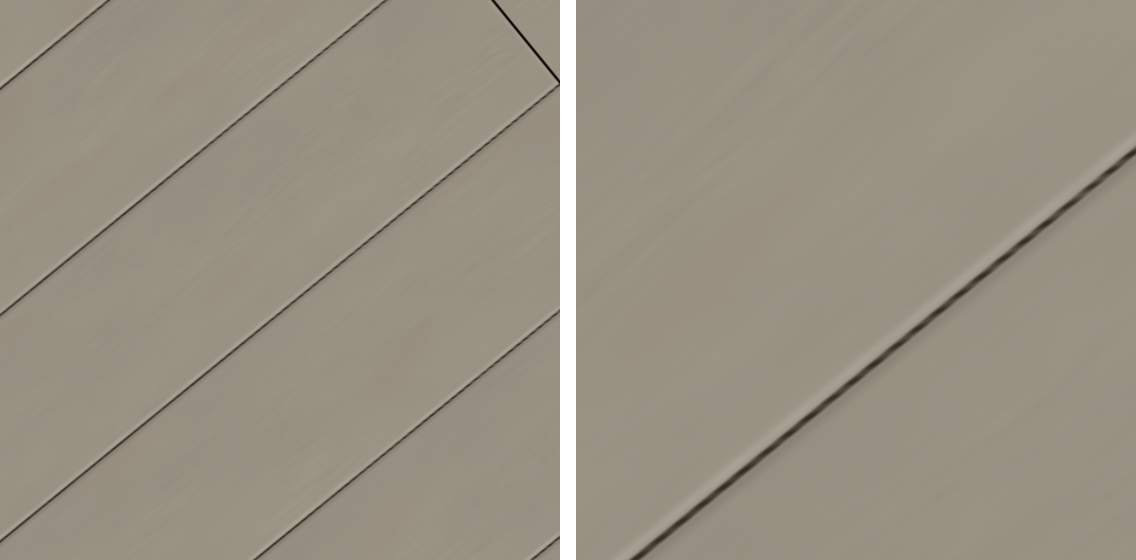
Left: the whole. Right: its middle third, enlarged.
Reproduce this texture procedurally as a WebGL 1 fragment shader.

```glsl
precision highp float;
// Weathered grey-beige floor planks laid on a diagonal, with dark bevelled
// grooves and staggered end joints. Planks come from a rotated row/column grid;
// stretched gradient noise gives each one its own mottling and faint grain.
uniform vec2 u_resolution;

#define ANGLE 0.6850          // plank direction, radians
#define PLANK_WIDTH 0.3130
#define PLANK_LENGTH 2.0
#define ROW_ORIGIN 0.0252     // offset of the first groove across the planks
#define JOINT_ORIGIN 1.3140   // offset of the first end joint along the planks
#define JOINT_STAGGER -0.1    // joint shift from row to row
#define GROOVE_HALF 0.0018
#define JOINT_HALF 0.0023
#define ROPE_PERIOD 0.0165    // broken pattern along the grooves
#define MOTTLE 0.55
#define GRAIN 0.75

const vec3 WOOD_DARK = vec3(0.578, 0.548, 0.494);
const vec3 WOOD_LIGHT = vec3(0.618, 0.590, 0.531);
const vec3 WARM_STAIN = vec3(0.585, 0.535, 0.475);
const vec3 BEVEL_LIGHT = vec3(0.675, 0.645, 0.595);
const vec3 GROOVE_DARK = vec3(0.190, 0.165, 0.130);
const vec3 JOINT_DARK = vec3(0.060, 0.053, 0.043);

float hash(vec2 p) {
  return fract(sin(dot(p, vec2(127.1, 311.7))) * 43758.55);
}

vec2 gradientAt(vec2 cell) {
  float a = 6.28319 * hash(cell);
  return vec2(cos(a), sin(a));
}

// Gradient noise, roughly -0.7 to 0.7
float noise(vec2 p) {
  vec2 i = floor(p), f = fract(p);
  vec2 w = f * f * f * (f * (f * 6.0 - 15.0) + 10.0);
  vec2 e = vec2(1.0, 0.0);
  float a = dot(gradientAt(i), f);
  float b = dot(gradientAt(i + e.xy), f - e.xy);
  float c = dot(gradientAt(i + e.yx), f - e.yx);
  float d = dot(gradientAt(i + e.xx), f - e.xx);
  return mix(mix(a, b, w.x), mix(c, d, w.x), w.y);
}

float fbm(vec2 p) {
  float sum = 0.0, amp = 1.0;
  for (int i = 0; i < 4; i++) {
    sum += amp * noise(p);
    p = p * 2.03 + 17.3;
    amp *= 0.5;
  }
  return sum;
}

float bell(float x, float width) {
  return exp(-x * x / (width * width));
}

// Soft-edged line coverage from a distance to its centre
float line(float dist, float halfWidth, float soft) {
  return 1.0 - smoothstep(halfWidth - soft, halfWidth + soft, abs(dist));
}

// Plank surface; q runs along and across the grain, across is 0..1 in the plank
vec3 wood(vec2 q, float across, vec2 plank) {
  vec2 g = q + 9.0 * vec2(hash(plank), hash(plank + 4.7));
  float tone = 0.5 + 0.28 * (0.5 - across) + 0.1 * (hash(plank + 2.3) - 0.5);
  tone += MOTTLE * fbm(g * vec2(2.6, 9.0)) * 0.55;
  tone += MOTTLE * 0.22 * fbm(g * vec2(13.0, 24.0));

  // Fine streaks, strongest in patches and along the plank's heart
  float wave = 0.012 * noise(g * vec2(7.0, 12.0));
  float streak = noise(vec2(g.x * 9.0, (g.y + wave) * 120.0));
  streak += 0.6 * noise(vec2(g.x * 26.0, (g.y + wave) * 260.0));
  float patches = smoothstep(0.0, 0.45, noise(g * vec2(3.5, 10.0) + 5.0));
  float heart = bell(across - 0.46 - 0.12 * noise(g * vec2(2.0, 0.5)), 0.09);
  tone += GRAIN * streak * (0.12 + 0.4 * patches + 0.3 * heart);

  vec3 color = mix(WOOD_DARK, WOOD_LIGHT, tone);
  float stain = smoothstep(0.12, 0.6, noise(g * vec2(4.0, 11.0) + 31.0));
  return mix(color, WARM_STAIN, 0.35 * stain);
}

void main() {
  float scale = min(u_resolution.x, u_resolution.y);
  vec2 p = gl_FragCoord.xy / scale;
  float px = 1.0 / scale;

  // Rotate into plank space
  float c = cos(ANGLE), s = sin(ANGLE);
  vec2 q = vec2(c * p.x + s * p.y, c * p.y - s * p.x - ROW_ORIGIN);
  float rows = q.y / PLANK_WIDTH;
  float row = floor(rows), across = fract(rows);
  float along = (q.x - JOINT_ORIGIN - row * JOINT_STAGGER) / PLANK_LENGTH;

  // Signed distances: above the nearest groove, past the nearest end joint
  float seam = floor(rows + 0.5);
  float grooveDist = (rows - seam) * PLANK_WIDTH;
  float jointDist = (along - floor(along + 0.5)) * PLANK_LENGTH;

  vec3 color = wood(q, across, vec2(row, floor(along)));

  // Bevel: worn light edge above each groove, soft shade below
  float wear = noise(vec2(q.x * 22.0, seam * 7.3));
  float bevel = bell(grooveDist - 0.0058, 0.0034) * (0.72 + 0.5 * wear);
  color = mix(color, BEVEL_LIGHT, clamp(bevel, 0.0, 1.0));
  color *= 1.0 - 0.09 * bell(grooveDist + 0.004, 0.004);
  color = mix(color, BEVEL_LIGHT, 0.35 * bell(jointDist + 0.006, 0.003));

  // Grooves, broken by slanted dashes that grow along their length
  float rope = sin(6.28319 * (q.x + 2.0 * grooveDist) / ROPE_PERIOD + 2.0 * wear);
  float broken = smoothstep(0.2, 1.1, q.x);
  float depth = 0.92 - 0.14 * broken + (0.05 + 0.14 * broken) * rope + 0.15 * wear;
  float groove = line(grooveDist, GROOVE_HALF, 0.0010 + 0.6 * px);
  color = mix(color, GROOVE_DARK, groove * clamp(depth, 0.0, 1.0));

  // End joints, crisper and deeper
  color = mix(color, JOINT_DARK, line(jointDist, JOINT_HALF, 0.0006 + 0.6 * px));
  gl_FragColor = vec4(color, 1.0);
}
```
